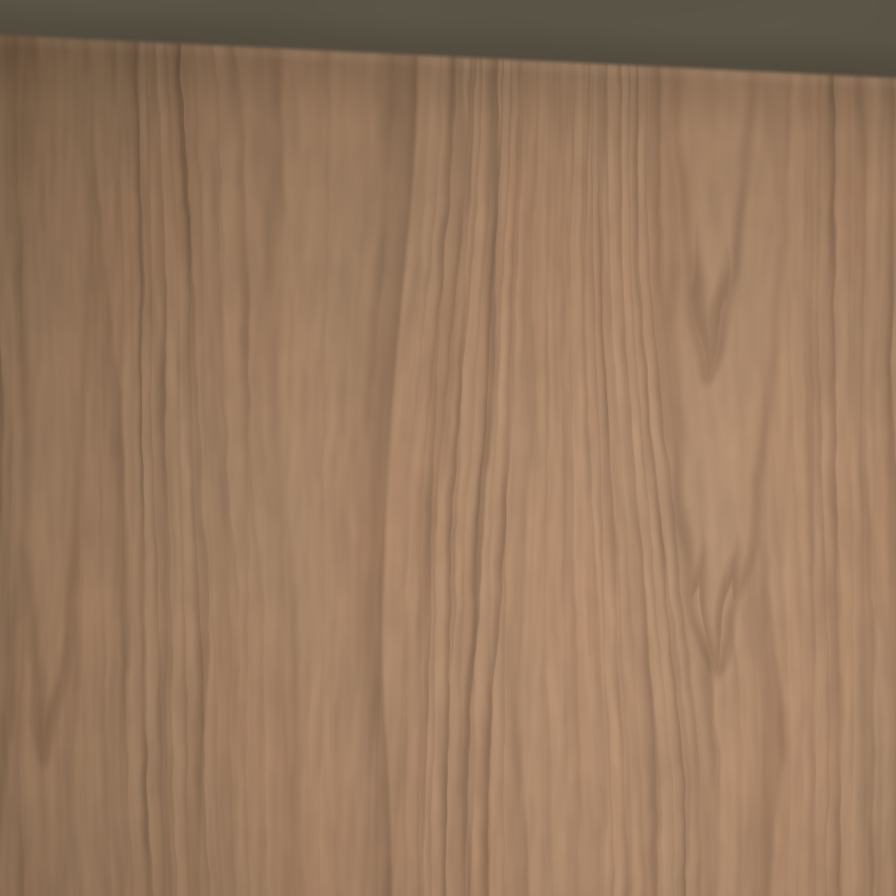
Write a Shadertoy shader that draws this texture.

```glsl
// Pale brown wood panel with vertical grain and pointed growth rings under a dark grey strip.

float hash(vec2 p) {
    vec3 q = fract(p.xyx * vec3(0.1031, 0.103, 0.0973));
    q += dot(q, q.yzx + 33.33);
    return fract((q.x + q.y) * q.z);
}

// Gradient noise, roughly -0.7 to 0.7
float corner(vec2 cell, vec2 offset) {
    float angle = 6.2832 * hash(cell + 57.0);
    return dot(vec2(cos(angle), sin(angle)), offset);
}

float gradientNoise(vec2 p) {
    vec2 i = floor(p), f = fract(p);
    vec2 w = f * f * f * (f * (f * 6.0 - 15.0) + 10.0);
    vec2 e = vec2(1.0, 0.0);
    return mix(mix(corner(i, f), corner(i + e.xy, f - e.xy), w.x),
               mix(corner(i + e.yx, f - e.yx), corner(i + e.xx, f - e.xx), w.x), w.y);
}

// Grain lines: a slow darkening to the right that ends in a crisp edge
float grainLines(float u, float y, float freq, float seed) {
    float p = u * freq + 0.8 * gradientNoise(vec2(u * freq * 0.35 + seed, y * 1.6))
            + 0.12 * gradientNoise(vec2(u * 12.0, y * 8.0 + seed));
    float id = floor(p), s = fract(p);
    float strength = mix(0.3, 1.0, hash(vec2(id, seed)));
    strength *= 0.85 + 0.8 * gradientNoise(vec2(id * 3.7 + seed, y * 3.0));
    float ramp = smoothstep(0.2, 0.88, s);
    return strength * ramp * ramp * (1.0 - smoothstep(0.88, 1.0, s));
}

// Pointed ring opening upwards: x = dark stain, y = inside mask
vec2 pointedRing(vec2 p, vec2 tip, float width) {
    float h = p.y - tip.y;
    float x = p.x - tip.x - 0.025 * h + 0.008 * gradientNoise(p * vec2(6.0, 14.0));
    float d = abs(x) - width * (1.0 - exp(-max(h, 0.0) / 0.17));
    float above = smoothstep(0.0, 0.02, h);
    float inside = smoothstep(0.004, -0.006, d) * above;
    float arm = smoothstep(0.011, 0.0, abs(d + 0.003)) * above * exp(-2.2 * h);
    // Jagged stain: a band that follows a zigzag across the tip
    float zigzag = 0.2 * abs(fract(x / 0.036 + 0.5) - 0.5);
    zigzag = 0.1 - abs(zigzag - 0.1) + 0.04 * gradientNoise(p * vec2(50.0, 5.0));
    float band = h - zigzag;
    float fill = inside * smoothstep(-0.01, 0.015, band) * smoothstep(0.1, 0.02, band);
    return vec2(max(0.7 * arm, 0.75 * fill), inside);
}

void mainImage(out vec4 fragColor, in vec2 fragCoord) {
    vec2 uv = fragCoord / iResolution.xy;

    // Bend the grain: leaning left at the centre, right beside the rings
    float sideBend = exp(-pow((uv.x - 0.2) / 0.08, 2.0));
    float centreBend = exp(-pow((uv.x - 0.49) / 0.12, 2.0));
    float rightBend = exp(-pow((uv.x - 0.73) / 0.09, 2.0));
    float u = uv.x + 0.03 * sideBend * uv.y
            - 0.047 * centreBend * smoothstep(0.3, 0.95, uv.y)
            + 0.055 * rightBend * smoothstep(0.05, 0.85, uv.y)
            + 0.01 * gradientNoise(vec2(uv.x * 3.0, uv.y * 2.5));
    float rough = u + 0.002 * gradientNoise(uv * vec2(20.0, 14.0))
                + 0.0022 * gradientNoise(uv * vec2(60.0, 28.0));

    // Pointed rings, two nested at the right and one at the left
    vec2 rings = vec2(0.0);
    for (int i = 0; i < 3; i++) {
        float k = float(i);
        vec2 tip = i < 2 ? vec2(0.797 - 0.007 * k, 0.235 + 0.325 * k) : vec2(0.05, 0.135);
        rings = max(rings, pointedRing(uv, tip, 0.065 - 0.014 * k));
    }

    // Grain at three scales, gathered into bundles, calm right of the seam
    float shifted = u - 0.215 - 0.05 * exp(-pow((u - 0.5) / 0.1, 2.0));
    float bundle = 0.3 + 0.7 * smoothstep(-0.4, 0.6, cos(24.8 * shifted));
    float grain = 0.45 * grainLines(rough, uv.y, 15.0, 3.0)
                + 0.7 * bundle * grainLines(rough, uv.y, 34.0, 11.0)
                + 0.55 * bundle * grainLines(rough, uv.y, 64.0, 23.0);
    grain *= 1.0 - 0.75 * rings.y;

    // Long seam with a soft shadow on its left side
    float seam = u - 0.425 - 0.012 * smoothstep(0.3, 0.0, uv.y)
               + 0.005 * gradientNoise(vec2(4.0, uv.y * 5.0));
    grain += 0.65 * smoothstep(-0.04, -0.002, seam) * smoothstep(0.004, -0.002, seam);

    // Light falls off from the lower right
    vec2 q = uv - vec2(0.72, 0.33);
    float light = 0.98 - 1.55 * q.x * q.x - 1.6 * q.y * q.y
                + 0.1 * gradientNoise(vec2(u * 9.0, uv.y * 1.2));
    vec3 wood = mix(vec3(0.53, 0.42, 0.322), vec3(0.712, 0.566, 0.45), light);
    wood += vec3(0.014, -0.004, -0.006) * gradientNoise(uv * vec2(7.0, 3.5) + 8.0);
    wood *= 1.0 - vec3(0.20, 0.21, 0.22) * min(grain, 1.0);
    wood *= 1.0 - vec3(0.18, 0.20, 0.21) * rings.x;

    // Fine upright fibres and faint mottling
    wood *= 1.0 + 0.065 * gradientNoise(vec2(rough * 105.0, uv.y * 11.0))
                + 0.02 * gradientNoise(uv * vec2(75.0, 38.0));

    // Slanted upper edge with a faint pale lip and shadow below
    float edge = uv.y - (0.961 - 0.048 * uv.x);
    wood *= 1.0 - 0.07 * smoothstep(-0.09, -0.01, edge);
    wood += 0.025 * smoothstep(-0.016, -0.005, edge);
    vec3 strip = mix(vec3(0.32, 0.295, 0.245), vec3(0.35, 0.33, 0.275),
                     smoothstep(0.0, 0.05, edge));
    strip += 0.012 * gradientNoise(uv * vec2(5.0, 12.0));

    fragColor = vec4(mix(wood, strip, smoothstep(-0.004, 0.004, edge)), 1.0);
}
```
